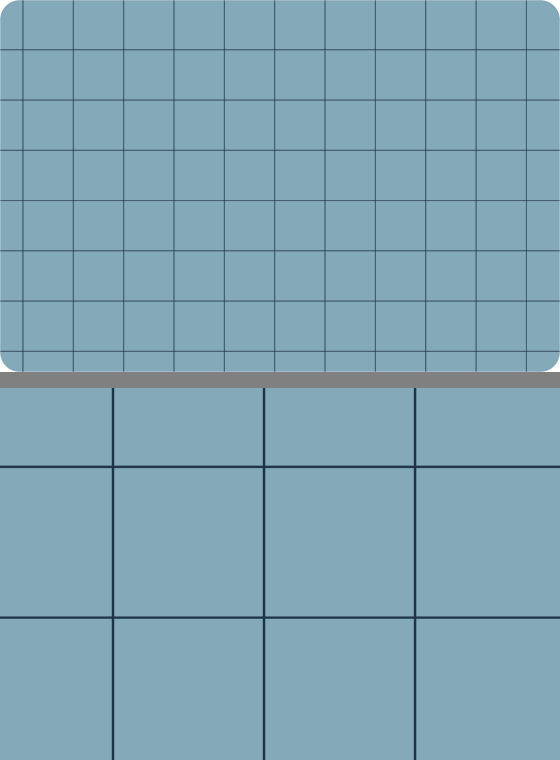
Top, the full canvas; bottom, a detail of the centre.
Reproduce this pattern procedurally as a Shadertoy shader.

```glsl
// A flat blue-grey card with rounded corners on white, ruled by a square grid
// of hairlines. The grid is a repeated distance to the nearest line, smoothed
// by box-filter coverage; the card is a rounded-box distance function.

#define PAPER_COLOR   vec3(0.518, 0.667, 0.729)
#define LINE_COLOR    vec3(0.115, 0.200, 0.290)
#define BACK_COLOR    vec3(1.0)
#define GRID_PITCH    vec2(0.08990, 0.1351)   // fraction of canvas size
#define GRID_ORIGIN   vec2(0.0410, 0.0556)    // first lines from lower left
#define LINE_WIDTH    0.0021                  // fraction of canvas height
#define CORNER_RADIUS 0.052                   // fraction of canvas height
#define CARD_INSET    0.0006                  // fraction of canvas height
#define FILTER_PIXELS 1.25

// Signed distance to a rounded box centred on the origin.
float roundedBox(vec2 p, vec2 halfSize, float radius) {
    vec2 q = abs(p) - halfSize + radius;
    return length(max(q, 0.0)) + min(max(q.x, q.y), 0.0) - radius;
}

// Share of a filter footprint covered by a line, per axis.
vec2 lineCoverage(vec2 dist, float width, float footprint) {
    vec2 upper = min(dist + 0.5 * footprint, vec2(0.5 * width));
    vec2 lower = max(dist - 0.5 * footprint, vec2(-0.5 * width));
    return clamp((upper - lower) / footprint, 0.0, 1.0);
}

void mainImage(out vec4 fragColor, in vec2 fragCoord) {
    vec2 uv = fragCoord / iResolution.xy;
    vec2 canvas = vec2(iResolution.x / iResolution.y, 1.0);
    float pixel = 1.0 / iResolution.y;

    // Grid: distance to the nearest vertical and horizontal line
    vec2 cell = (uv - GRID_ORIGIN) / GRID_PITCH;
    vec2 dist = abs(fract(cell + 0.5) - 0.5) * GRID_PITCH * canvas;
    vec2 ink = lineCoverage(dist, LINE_WIDTH, FILTER_PIXELS * pixel);
    float grid = 1.0 - (1.0 - ink.x) * (1.0 - ink.y);
    vec3 color = mix(PAPER_COLOR, LINE_COLOR, grid);

    // Card: clip to the rounded outline
    float edge = roundedBox((uv - 0.5) * canvas, 0.5 * canvas - CARD_INSET, CORNER_RADIUS);
    color = mix(color, BACK_COLOR, clamp(edge / pixel + 0.5, 0.0, 1.0));

    fragColor = vec4(color, 1.0);
}
```
